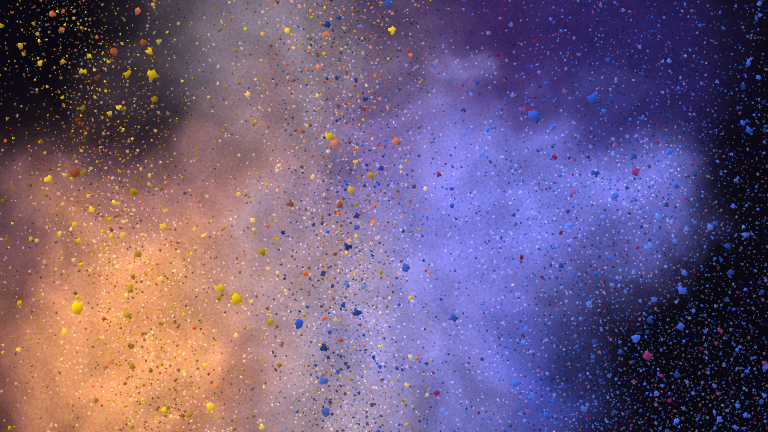
A Shadertoy shader for this background:

```glsl
const vec3 NIGHT = vec3(0.035, 0.025, 0.060);
const vec3 PLUM = vec3(0.25, 0.16, 0.40);
const vec3 INDIGO = vec3(0.15, 0.12, 0.36);
const vec3 ASH = vec3(0.57, 0.51, 0.57);
const vec3 MAUVE = vec3(0.47, 0.32, 0.36);
const vec3 RUST = vec3(0.60, 0.37, 0.34);
const vec3 ROSE = vec3(0.70, 0.49, 0.48);
const vec3 APRICOT = vec3(0.92, 0.61, 0.39);
const vec3 PEARL = vec3(0.66, 0.58, 0.64);
const vec3 VIOLET = vec3(0.48, 0.39, 0.65);
const vec3 LAVENDER = vec3(0.53, 0.51, 0.82);
const vec3 PERIWINKLE = vec3(0.47, 0.48, 0.89);
const vec3 COBALT = vec3(0.30, 0.34, 0.77);
const vec3 YELLOW_GRAIN = vec3(1.00, 0.80, 0.08);
const vec3 ORANGE_GRAIN = vec3(0.92, 0.42, 0.20);
const vec3 BLUE_GRAIN = vec3(0.22, 0.42, 0.98);
const vec3 MAGENTA_GRAIN = vec3(0.55, 0.14, 0.40);
const float WARP = 0.14;         // how far the smoke is bent
const float RAGGEDNESS = 1.6;    // how broken the cloud edges are
const float CORE_FLATNESS = 1.4; // 1 is a plain bell, more is a fuller core
const float BILLOW_CONTRAST = 0.22;
const float WISP_CONTRAST = 0.34;
const float POWDER_CONTRAST = 0.13;
const float POWDER_SCALE = 150.0;
const float FINEST_CELL = 0.0100;
const float CELL_GROWTH = 1.32;
const int GRAIN_LAYERS = 8;

vec3 hash3(vec2 p) {
    vec3 q = fract(p.xyx * vec3(0.1031, 0.1030, 0.0973));
    q += dot(q, q.yxz + 33.33);
    return fract((q.xxy + q.yzz) * q.zyx);
}

float corner(vec2 cell, vec2 offset) {
    float angle = 6.2832 * hash3(cell).x;
    return dot(vec2(cos(angle), sin(angle)), offset);
}

float gradientNoise(vec2 p) {
    vec2 i = floor(p), f = fract(p), e = vec2(0.0, 1.0);
    vec2 u = f * f * f * (f * (f * 6.0 - 15.0) + 10.0);
    return mix(mix(corner(i, f), corner(i + e.yx, f - e.yx), u.x),
               mix(corner(i + e, f - e), corner(i + e.yy, f - e.yy), u.x), u.y);
}

float fbm(vec2 p) {
    float sum = 0.0, amplitude = 0.6;
    for (int i = 0; i < 5; i++) {
        sum += amplitude * gradientNoise(p);
        p = mat2(1.6, 1.2, -1.2, 1.6) * p + 17.3;
        amplitude *= 0.5;
    }
    return sum;
}

// Lays one soft elliptical cloud over the colour
void puff(inout vec3 col, vec2 p, float rag, vec2 centre, vec2 radius, vec3 tint, float opacity) {
    vec2 q = (p - centre) / radius;
    float falloff = max(0.5, 1.0 + RAGGEDNESS * rag);
    col = mix(col, tint, opacity * exp(-pow(dot(q, q) * falloff, CORE_FLATNESS)));
}

vec3 smoke(vec2 p) {
    vec2 w = p + WARP * vec2(fbm(p * 3.0 + 40.0), fbm(p * 3.0 + 75.0));
    float rag = fbm(w * 4.0 + 9.0);
    vec3 col = NIGHT;
    // Dim haze behind
    puff(col, w, rag, vec2(1.15, 0.88), vec2(0.40, 0.36), PLUM, 0.9);
    puff(col, w, rag, vec2(1.48, 0.84), vec2(0.25, 0.27), INDIGO, 0.85);
    puff(col, w, rag, vec2(0.64, 0.85), vec2(0.31, 0.48), ASH, 0.88);
    puff(col, w, rag, vec2(0.94, 0.60), vec2(0.20, 0.22), VIOLET, 0.85);
    // Warm powder
    puff(col, w, rag, vec2(0.38, 0.18), vec2(0.60, 0.42), RUST, 0.9);
    puff(col, w, rag, vec2(0.19, 0.50), vec2(0.34, 0.19), MAUVE, 0.85);
    puff(col, w, rag, vec2(0.49, 0.38), vec2(0.33, 0.30), ROSE, 0.85);
    puff(col, w, rag, vec2(0.33, 0.20), vec2(0.24, 0.30), APRICOT, 0.92);
    // Cool powder
    puff(col, w, rag, vec2(0.78, 0.16), vec2(0.25, 0.42), PEARL, 0.92);
    puff(col, w, rag, vec2(1.17, 0.12), vec2(0.22, 0.28), COBALT, 0.9);
    puff(col, w, rag, vec2(1.00, 0.33), vec2(0.22, 0.38), LAVENDER, 0.92);
    puff(col, w, rag, vec2(1.21, 0.51), vec2(0.28, 0.23), PERIWINKLE, 0.95);
    puff(col, w, rag, vec2(1.47, 0.55), vec2(0.21, 0.12), PERIWINKLE * 0.94, 0.95);
    // Dark pockets
    puff(col, w, rag, vec2(1.40, 0.72), vec2(0.09, 0.08), INDIGO, 0.65);
    puff(col, w, rag, vec2(0.04, 0.96), vec2(0.24, 0.24), NIGHT, 0.95);
    puff(col, w, rag, vec2(1.64, 0.14), vec2(0.29, 0.26), NIGHT, 0.92);
    puff(col, w, rag, vec2(1.79, 0.68), vec2(0.12, 0.38), NIGHT, 0.9);
    float powder = gradientNoise(mat2(0.8, 0.6, -0.6, 0.8) * p * POWDER_SCALE);
    return col * (1.06 + BILLOW_CONTRAST * rag + WISP_CONTRAST * fbm(w * 9.0) + POWDER_CONTRAST * powder);
}

float band(float x, float centre, float width) {
    float d = (x - centre) / width;
    return exp(-d * d);
}

vec3 grainColour(vec2 p, float pick) {
    vec3 left = pick < 0.78 ? YELLOW_GRAIN : ORANGE_GRAIN;
    vec3 middle = pick < mix(0.1, 0.6, p.y) ? ORANGE_GRAIN : (pick < 0.75 ? BLUE_GRAIN * 0.75 : YELLOW_GRAIN);
    vec3 right = pick < 0.87 ? BLUE_GRAIN : MAGENTA_GRAIN;
    return p.x < 0.62 ? left : (p.x < 1.0 ? middle : right);
}

// Scatters one layer of irregular grains on a turned, jittered grid
void grains(inout vec3 col, vec2 p, float cell, float coarse, float pixel) {
    float angle = 0.5 + 4.0 * coarse;
    mat2 turn = mat2(cos(angle), sin(angle), -sin(angle), cos(angle));
    vec2 id = floor(turn * p / cell);
    vec3 place = hash3(id + 200.0 * coarse + 411.0);
    vec3 look = hash3(id + 300.0 * coarse + 783.0);
    vec2 centre = transpose(turn) * ((id + 0.25 + 0.5 * place.xy) * cell);
    float yellowFall = band(centre.x, mix(0.39, 0.17, centre.y), 0.13);
    float middleFall = band(centre.x, 0.80, 0.14);
    float blueSpray = smoothstep(0.95, 1.5, centre.x) * mix(1.0, 0.2, centre.y);
    float chance = mix(0.14, 0.01, coarse) + mix(0.44, 0.13, coarse) * (yellowFall + middleFall)
                 + mix(0.72, 0.04, coarse) * blueSpray;
    if (place.z > chance) return;
    float radius = cell * mix(0.10, 0.19, look.x * look.x);
    vec2 local = (p - centre) / radius;
    float edge = radius * (1.0 + 0.9 * gradientNoise(local * 0.9 + look.xy * 60.0));
    float mask = 1.0 - smoothstep(edge - 0.7 * pixel, edge + 0.7 * pixel, length(p - centre));
    float light = clamp(0.9 + 0.28 * dot(local, vec2(-0.5, 0.8)), 0.4, 1.2) * mix(0.7, 1.1, look.z);
    vec3 dust = look.z > 0.35 ? col + 0.30 : col * 0.5;
    vec3 tint = mix(grainColour(centre, look.y) * light, dust, (1.0 - coarse) * step(0.5, look.x));
    col = mix(col, tint, mask * min(1.0, 1.8 * radius / pixel) * 0.95);
}

void mainImage(out vec4 fragColor, in vec2 fragCoord) {
    float pixel = 1.0 / iResolution.y;
    vec2 p = fragCoord * pixel;
    vec3 col = smoke(p);
    float cell = FINEST_CELL;
    for (int i = 0; i < GRAIN_LAYERS; i++) {
        grains(col, p, cell, float(i) / float(GRAIN_LAYERS - 1), pixel);
        cell *= CELL_GROWTH;
    }
    fragColor = vec4(clamp(col, 0.0, 1.0), 1.0);
}
```
